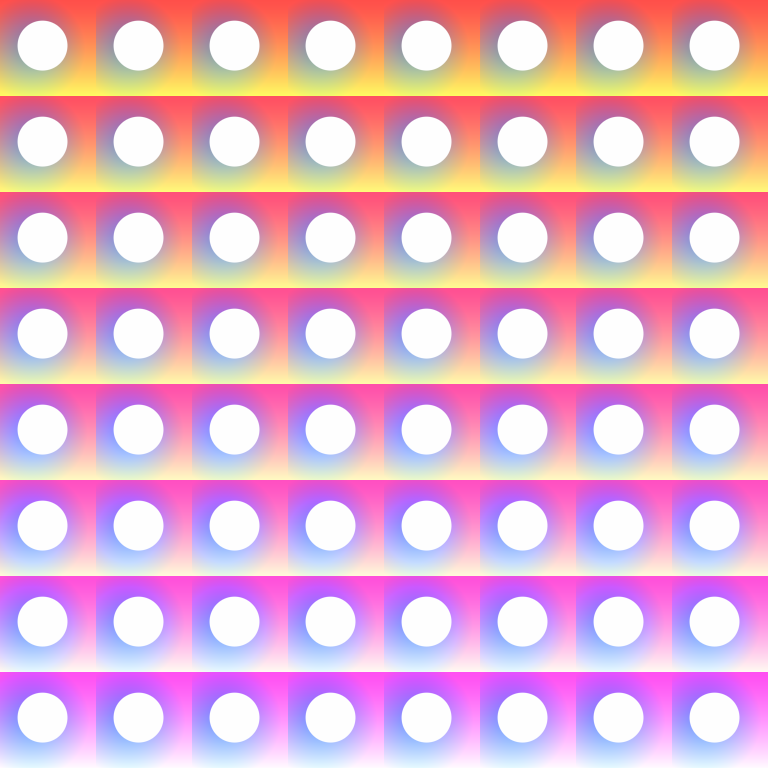
Reproduce this pattern procedurally as a Shadertoy shader.

```glsl
// Grid of white discs on rainbow gradient tiles that shift from warm to violet down the canvas.
#define TILES 8.0
#define DISC_CENTER vec2(0.443, 0.525)
#define DISC_RADIUS 0.26
#define HALO_CENTER vec2(0.34, 0.50)
#define RED_RANGE vec2(0.40, 1.05)
#define GREEN_RANGE vec2(0.31, 0.67)
#define GREEN_CURVE 1.3
#define BLUE_RANGE vec2(0.29, 0.75)
#define BLUE_GLOW 0.30
#define DISC_COLOR vec3(0.996)

// Tile gradient: red grows away from the halo, green grows downward
// in each tile, blue grows down the whole canvas.
vec3 tileColor(vec2 tile, float canvasY) {
    float halo = length(tile - HALO_CENTER);
    float red = RED_RANGE.x + RED_RANGE.y * halo + 0.05 * (canvasY - 0.5);
    float green = GREEN_RANGE.x + GREEN_RANGE.y * pow(1.0 - tile.y, GREEN_CURVE);
    float blue = BLUE_RANGE.x + BLUE_RANGE.y * (1.0 - canvasY);
    blue += BLUE_GLOW * (1.0 - smoothstep(0.15, 0.60, halo));
    return clamp(vec3(red, green, blue), 0.0, 1.0);
}

void mainImage(out vec4 fragColor, in vec2 fragCoord) {
    vec2 uv = fragCoord / iResolution.xy;
    vec2 tile = fract(uv * TILES);
    float pixel = TILES / min(iResolution.x, iResolution.y);

    vec3 color = tileColor(tile, uv.y);

    // Disc with an edge one pixel wide
    float edge = length(tile - DISC_CENTER) - DISC_RADIUS;
    float disc = 1.0 - smoothstep(-0.7 * pixel, 0.7 * pixel, edge);
    fragColor = vec4(mix(color, DISC_COLOR, disc), 1.0);
}
```
